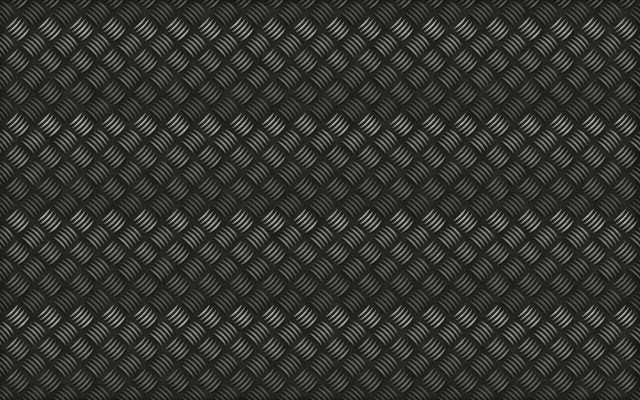
Give the GLSL for this texture, as a WebGL 2 fragment shader.

```glsl
#version 300 es
precision highp float;
// Dark tread plate: a diagonal basket weave of diamond cells, each holding
// five curved raised bars whose direction alternates from cell to cell.
// Bars are lens shapes from a distance formula, lit from above, over worn metal.

uniform vec2 u_resolution;
out vec4 outColor;

const float ROWS = 12.5;                  // cells of one direction per canvas height
const vec2 ORIGIN = vec2(0.56, 0.59);     // centre of the first cell, in cells
const float BRIGHT_ROW = 11.0;            // row where the light band restarts
const float BAND_ROWS = 3.0;              // rows in one light band
const float BAND_LOW = 0.62;              // light left at the foot of a band
const float PITCH = 0.180;                // distance between bars
const float BAR_HALF_WIDTH = 0.044;
const float BAR_HALF_LENGTH = 0.47;
const float BEND = 0.30;                  // curvature of the bars
const float SHADOW_SHIFT = 0.070;
const float SHADOW_HALF_WIDTH = 0.060;
const vec3 SHADOW = vec3(0.085, 0.085, 0.077);
const vec3 PLATE_DARK = vec3(0.100, 0.100, 0.090);
const vec3 PLATE_LIGHT = vec3(0.182, 0.182, 0.170);
const vec3 BAR_DIM = vec3(0.180, 0.180, 0.169);
const vec3 BAR_BRIGHT = vec3(0.840, 0.840, 0.805);

float hash(vec2 p) {
    return fract(sin(dot(p, vec2(127.1, 311.7))) * 43758.55);
}

vec2 gradient(vec2 cell) {
    float angle = 6.2832 * hash(cell);
    return vec2(cos(angle), sin(angle));
}

float gradientNoise(vec2 p) {
    vec2 i = floor(p), f = fract(p);
    vec2 s = f * f * f * (f * (f * 6.0 - 15.0) + 10.0);
    vec2 e = vec2(1.0, 0.0);
    float low = mix(dot(gradient(i), f), dot(gradient(i + e), f - e), s.x);
    float high = mix(dot(gradient(i + e.yx), f - e.yx),
                     dot(gradient(i + 1.0), f - 1.0), s.x);
    return mix(low, high, s.y);
}

// Coverage of a lens-shaped bar: d across, a along, both from its centre.
float barCoverage(float d, float a, float halfWidth, float halfLength, float pixel) {
    float taper = max(1.0 - pow(abs(a) / halfLength, 2.5), 0.0);
    float edge = abs(d) - halfWidth * taper;
    float cover = 1.0 - smoothstep(-0.6 * pixel, 0.6 * pixel, edge);
    return cover * smoothstep(0.0, 0.4, taper);
}

void main() {
    vec2 canvas = gl_FragCoord.xy / u_resolution;
    vec2 p = gl_FragCoord.xy / u_resolution.y * ROWS - ORIGIN;
    float pixel = 1.4142 * ROWS / u_resolution.y;

    // Diagonal grid: even cells lean right, odd cells lean left.
    vec2 diagonal = vec2(p.x + p.y, p.y - p.x);
    vec2 id = floor(diagonal + 0.5);
    vec2 local = diagonal - id;
    bool leansRight = mod(id.x + id.y, 2.0) < 0.5;
    float along = leansRight ? local.x : local.y;
    float across = leansRight ? local.y : local.x;
    across += (leansRight ? -BEND : BEND) * (along * along - 0.07);

    // Nearest of the five bars.
    float n = clamp(floor(across / PITCH + 0.5), -2.0, 2.0);
    float d = across - n * PITCH;
    float halfLength = BAR_HALF_LENGTH - 0.012 * n * n;
    float bar = barCoverage(d, along, BAR_HALF_WIDTH, halfLength, pixel);
    float shadow = barCoverage(d + SHADOW_SHIFT, along, SHADOW_HALF_WIDTH, halfLength, pixel);

    // Light fades down each band of rows, with small changes per bar.
    float row = 0.5 * (id.x + id.y);
    float fade = mod(BRIGHT_ROW - row, BAND_ROWS) / (BAND_ROWS - 0.5);
    float light = mix(1.0, BAND_LOW, fade) * (leansRight ? 1.0 : 0.92);
    light *= 0.92 + 0.14 * hash(id + 17.0 * n);
    light *= 1.0 - 1.4 * along * along;
    light *= mix(0.6, 1.0, smoothstep(-BAR_HALF_WIDTH, BAR_HALF_WIDTH, d));

    // Worn plate: soft blotches and fine grain.
    float blotch = gradientNoise(p * 2.3);
    float grain = gradientNoise(p * 11.0 + 40.0);
    float wear = clamp(0.52 + 0.5 * blotch + 0.5 * grain, 0.0, 1.0);
    vec3 color = mix(PLATE_DARK, PLATE_LIGHT, wear);
    color = mix(color, SHADOW, 0.75 * shadow);
    light *= light * (1.0 + 0.25 * grain);
    color = mix(color, mix(BAR_DIM, BAR_BRIGHT, min(light, 1.0)), bar);

    // Slight darkening at the rim.
    vec2 rim = min(canvas, 1.0 - canvas);
    color *= mix(0.8, 1.0, smoothstep(0.0, 0.015, min(rim.x, rim.y)));
    outColor = vec4(color, 1.0);
}
```
